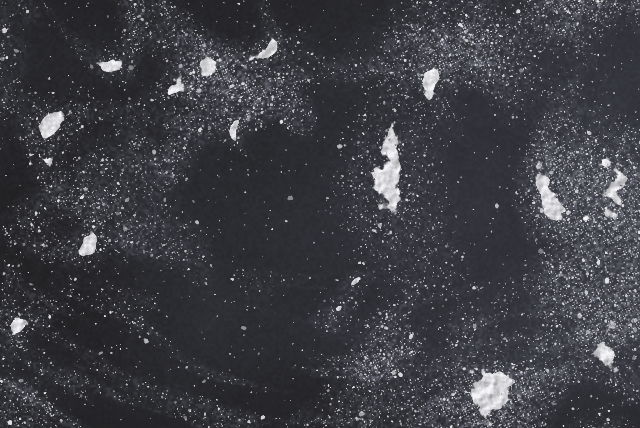
Write a WebGL 2 fragment shader that draws this texture.

```glsl
#version 300 es
precision highp float;
// Flour scattered over a dark slate board: a softly graded ground, a haze of
// fine dust swept into arcs, three sizes of hashed grains, and torn clumps
// made from oriented ellipses whose edges are eroded by fractal noise.

uniform vec2 u_resolution;
out vec4 fragColor;

const vec3 SLATE_DARK  = vec3(0.130, 0.130, 0.140);
const vec3 SLATE_LIGHT = vec3(0.235, 0.242, 0.278);
const vec3 DUST        = vec3(0.470, 0.480, 0.530);
const vec3 FLOUR       = vec3(0.890, 0.890, 0.905);
const int   SMEAR_COUNT  = 17;
const int   GRAIN_LAYERS = 3;
const float FINEST_GRAIN = 165.0;           // grain cells per canvas height
const float CLUMP_DETAIL = 24.0;
const float CLUMP_EROSION = 2.5;
const float HAZE_DETAIL  = 185.0;
const vec2  SWEEP_CENTRE = vec2(0.85, 1.35); // centre of the wiping arcs

float hash(vec2 p) {
    vec3 q = fract(p.xyx * vec3(0.1031, 0.1030, 0.0973));
    q += dot(q, q.yzx + 33.33);
    return fract((q.x + q.y) * q.z);
}

float noise(vec2 p) {
    vec2 i = floor(p), f = fract(p);
    f = f * f * (3.0 - 2.0 * f);
    return mix(mix(hash(i), hash(i + vec2(1, 0)), f.x),
               mix(hash(i + vec2(0, 1)), hash(i + vec2(1, 1)), f.x), f.y);
}

mat2 rotation(float a) {
    float c = cos(a), s = sin(a);
    return mat2(c, -s, s, c);
}

float fbm(vec2 p) {
    float sum = 0.0, amplitude = 0.5;
    for (int i = 0; i < 5; i++) {
        sum += amplitude * noise(p);
        p = rotation(0.65) * p * 2.03 + 17.3;
        amplitude *= 0.5;
    }
    return sum / 0.97;
}

// Largest smear field at p: 1 at a smear's heart, 0 on its outline.
float smearField(vec2 p, float aspect) {
    float field = -4.0;
    for (int i = 0; i < SMEAR_COUNT; i++) {
        float k = float(i);
        float along = (k + hash(vec2(k, 3.7))) / float(SMEAR_COUNT);
        vec2 centre = vec2(along * aspect, 0.06 + 0.88 * hash(vec2(k, 11.2)));
        float angle = mix(0.4, 2.0, along) + 1.3 * (hash(vec2(k, 23.9)) - 0.5);
        float size = hash(vec2(k, 41.3));
        float reach = 0.027 + 0.1 * size * size;
        vec2 radii = reach * vec2(1.0, mix(0.28, 0.5, hash(vec2(k, 57.1))));
        vec2 q = rotation(angle) * (p - centre);
        q.y += 3.0 * (hash(vec2(k, 71.5)) - 0.5) * q.x * q.x / reach * 0.5;
        field = max(field, 1.0 - length(q / radii));
    }
    return field;
}

// One layer of irregular grains, one candidate per cell.
float grains(vec2 p, float cells, float chance, float seed) {
    vec2 g = rotation(0.5 + seed) * p * cells + seed * 31.0;
    vec2 id = floor(g);
    vec2 jitter = vec2(hash(id + seed + 5.1), hash(id + seed + 9.4)) - 0.5;
    vec2 q = rotation(6.28 * hash(id + 2.6)) * (fract(g) - 0.5 - 0.4 * jitter);
    q.y *= 1.0 + 0.7 * hash(id + 7.7);
    float radius = mix(0.15, 0.36, hash(id + 13.8));
    float edge = 0.6 * cells / u_resolution.y;
    float d = length(q) + 0.16 * (noise(g * 4.0) - 0.5);
    float body = 1.0 - smoothstep(radius - edge, radius + edge, d);
    return body * step(hash(id + seed + 19.0), chance) * mix(0.35, 1.0, hash(id + 29.0));
}

void main() {
    vec2 p = gl_FragCoord.xy / u_resolution.y;
    float aspect = u_resolution.x / u_resolution.y;

    // Where dust settles: cloudy patches, wiping arcs and smear surroundings
    vec2 warp = vec2(fbm(p * 3.0 + 4.0), fbm(p * 3.0 + 9.0)) - 0.5;
    float patches = smoothstep(0.36, 0.74, fbm(p * 3.6 + warp * 1.2 + 21.0));
    vec2 arm = p - SWEEP_CENTRE + 0.06 * warp;
    float arcs = fbm(vec2(length(arm) * 26.0, atan(arm.x, -arm.y) * 4.0));
    float lower = 1.0 - smoothstep(0.1, 0.6, p.y);
    float field = smearField(p + 0.05 * warp, aspect);
    float halo = smoothstep(-2.4, 0.6, field);
    float density = patches * mix(1.0, 1.7 * arcs, 0.4 + 0.4 * lower);
    density += 0.35 * lower * smoothstep(0.5, 0.75, arcs) + 0.38 * halo;
    density = clamp(density, 0.03, 1.0);

    // Slate ground, lighter towards the right
    float light = 0.12 + 0.6 * smoothstep(0.1, 1.0, p.x / aspect);
    light += 0.8 * (fbm(p * 2.2 + 50.0) - 0.5) + 0.22 * (noise(p * 150.0) - 0.5);
    light *= smoothstep(-0.15, 0.22, p.y) * smoothstep(1.25, 0.8, p.y);
    vec3 color = mix(SLATE_DARK, SLATE_LIGHT, clamp(light, 0.0, 1.0));

    // Fine haze, then separate grains
    float speckle = noise(p * HAZE_DETAIL);
    color = mix(color, DUST, density * (0.1 + 0.85 * speckle * speckle));
    for (int i = 0; i < GRAIN_LAYERS; i++) {
        float k = float(i);
        float chance = density * 0.62 * pow(0.42, k);
        color = mix(color, FLOUR, grains(p, FINEST_GRAIN * pow(0.58, k), chance, k));
    }

    // Torn clumps with a powdery relief
    float torn = fbm(p * CLUMP_DETAIL) - 0.5;
    float clump = smoothstep(0.0, 0.2, field * 1.3 - 0.52 + CLUMP_EROSION * torn);
    float relief = fbm(p * 60.0) - fbm(p * 60.0 + vec2(-0.35, 0.35));
    color = mix(color, FLOUR * clamp(0.95 + 0.6 * relief, 0.6, 1.08), clump);

    fragColor = vec4(color, 1.0);
}
```
